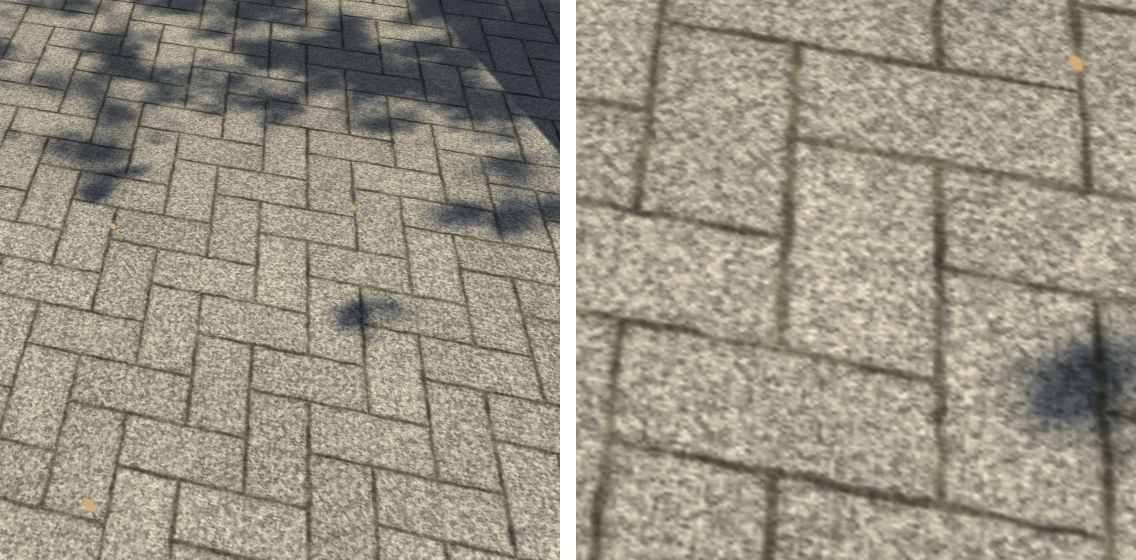
Left: the whole. Right: its middle third, enlarged.
Reproduce this texture procedurally as a three.js fragment shader.

```glsl
// Herringbone concrete pavers in perspective, dappled by tree shade.
varying vec2 vUv;

const vec3 STONE = vec3(0.675, 0.643, 0.570);
const vec3 JOINT = vec3(0.40, 0.37, 0.295);
const vec3 SHADE_TINT = vec3(0.29, 0.345, 0.44);
const vec3 DRY_LEAF = vec3(0.83, 0.68, 0.45);

// Ground axes and origin projected to the canvas, y measured downward
const vec3 AXIS_U = vec3(0.0706, 0.0100, -0.0080);
const vec3 AXIS_V = vec3(-0.0200, 0.0345, -0.0369);
const vec3 ORIGIN = vec3(0.5482, 0.2292, 1.0);

float hash(vec2 p) {
  return fract(sin(dot(p, vec2(127.1, 311.7))) * 43758.5453);
}

float noise(vec2 p) {
  vec2 i = floor(p), f = fract(p);
  f = f * f * (3.0 - 2.0 * f);
  return mix(mix(hash(i), hash(i + vec2(1.0, 0.0)), f.x),
             mix(hash(i + vec2(0.0, 1.0)), hash(i + 1.0), f.x), f.y);
}

float fbm(vec2 p) {
  float sum = 0.0, weight = 0.5;
  for (int i = 0; i < 4; i++) {
    sum += weight * noise(p);
    p = p * 2.03 + 17.3;
    weight *= 0.5;
  }
  return sum / 0.9375;
}

// Canvas point to paver units, by inverting the projection
vec2 toGround(vec2 p) {
  vec3 q = vec3(p, 1.0);
  return vec2(dot(q, cross(AXIS_V, ORIGIN)), dot(q, cross(ORIGIN, AXIS_U)))
       / dot(q, cross(AXIS_U, AXIS_V));
}

// Herringbone of 2:1 pavers: xy = paver id, z = distance to its edge
vec3 herringbone(vec2 p) {
  vec2 cell = floor(p);
  float phase = mod(cell.y - cell.x, 4.0);
  bool upright = phase > 0.5 && phase < 2.5;
  vec2 size = upright ? vec2(1.0, 2.0) : vec2(2.0, 1.0);
  if (phase > 2.5) cell.x -= 1.0;
  else if (phase > 1.5) cell.y -= 1.0;
  vec2 inset = min(p - cell, cell + size - p);
  return vec3(cell, min(inset.x, inset.y));
}

// Exposed aggregate, turned off the axes to hide the noise lattice
float aggregate(vec2 p) {
  vec2 q = vec2(p.x * 0.8 - p.y * 0.6, p.x * 0.6 + p.y * 0.8);
  return 0.6 * noise(q * 21.0) + 0.4 * noise(p * 37.0 + 9.0) - 0.5;
}

vec3 paving(vec2 p, float nearness) {
  vec2 wobble = vec2(noise(p * 5.0), noise(p * 5.0 + 40.0)) - 0.5;
  vec3 paver = herringbone(p + wobble * 0.03);
  float grain = aggregate(p) * mix(0.55, 1.0, nearness);
  float tone = 1.0 + grain * 0.82 + (hash(paver.xy) - 0.5) * 0.07;
  tone += (fbm(p * 0.8) - 0.5) * 0.14;
  vec3 stone = STONE * tone * mix(0.88, 1.0, smoothstep(0.02, 0.12, paver.z));
  // Sandy joints of uneven width and depth
  float halfWidth = mix(0.012, 0.034, noise(p * 2.3 + 6.0));
  float joint = 1.0 - smoothstep(halfWidth - 0.02, halfWidth + 0.034, paver.z);
  vec3 sand = JOINT * (0.72 + 0.5 * noise(p * 3.0) + grain * 0.6);
  return mix(stone, sand, joint * 0.92);
}

float blob(vec2 p, vec2 centre, vec2 radius) {
  vec2 q = (p - centre) / radius;
  return exp(-dot(q, q));
}

float treeShade(vec2 p) {
  // Broken canopy shade thinning toward the viewer
  float bias = mix(0.10, -0.38, smoothstep(0.02, 0.36, p.y));
  bias += 0.10 * smoothstep(0.45, 0.9, p.x) * (1.0 - smoothstep(0.1, 0.3, p.y));
  float canopy = smoothstep(0.34, 0.70, fbm(p * vec2(10.0, 21.0) + 3.0) + bias);
  // Separate leaf clusters with ragged, soft outlines
  vec2 q = p + (vec2(fbm(p * 18.0), fbm(p * 18.0 + 50.0)) - 0.5) * 0.05;
  float leaves = blob(q, vec2(0.15, 0.272), vec2(0.085, 0.032));
  leaves += blob(q, vec2(0.17, 0.345), vec2(0.034, 0.020));
  leaves += 0.8 * blob(q, vec2(0.22, 0.315), vec2(0.07, 0.016));
  leaves += 0.8 * blob(q, vec2(0.12, 0.155), vec2(0.10, 0.03));
  leaves += 0.8 * blob(q, vec2(0.20, 0.205), vec2(0.05, 0.03));
  leaves += 0.9 * blob(q, vec2(0.49, 0.212), vec2(0.036, 0.030));
  leaves += 0.8 * blob(q, vec2(0.67, 0.215), vec2(0.10, 0.025));
  leaves += 0.9 * blob(q, vec2(0.82, 0.387), vec2(0.08, 0.030));
  leaves += 0.8 * blob(q, vec2(0.92, 0.38), vec2(0.045, 0.055));
  leaves += 0.7 * blob(q, vec2(0.90, 0.30), vec2(0.09, 0.024));
  leaves += 0.9 * blob(q, vec2(0.628, 0.567), vec2(0.046, 0.029));
  leaves += 0.65 * blob(q, vec2(0.71, 0.55), vec2(0.042, 0.024));
  leaves += blob(q, vec2(1.0, 0.37), vec2(0.04, 0.035));
  leaves = smoothstep(0.02, 1.05, leaves * (0.65 + 0.7 * fbm(p * 30.0)));
  // Solid shade with a straight edge in the upper right
  float wall = smoothstep(-0.005, 0.005, p.x - 0.866 - (p.y - 0.12) * 0.865);
  wall *= mix(0.75, 0.95, smoothstep(0.0, 0.14, p.y));
  return 1.0 - (1.0 - 0.92 * canopy) * (1.0 - 0.92 * leaves) * (1.0 - wall);
}

// Small fallen leaf: a tilted, softly edged ellipse
float fallenLeaf(vec2 p, vec2 centre, vec2 radius) {
  vec2 q = p - centre;
  q = vec2(q.x * 0.65 + q.y * 0.76, q.y * 0.65 - q.x * 0.76) / radius;
  return 1.0 - smoothstep(0.6, 1.2, length(q));
}

void main() {
  vec2 p = vec2(vUv.x, 1.0 - vUv.y);
  vec3 color = paving(toGround(p), smoothstep(0.0, 0.6, p.y));
  float litter = fallenLeaf(p, vec2(0.160, 0.902), vec2(0.017, 0.008));
  litter += fallenLeaf(p, vec2(0.202, 0.404), vec2(0.006, 0.005));
  litter += fallenLeaf(p, vec2(0.631, 0.371), vec2(0.006, 0.004));
  color = mix(color, DRY_LEAF, min(litter, 1.0));
  color *= mix(vec3(1.0), SHADE_TINT, treeShade(p));
  gl_FragColor = vec4(clamp(color, 0.0, 1.0), 1.0);
}
```
